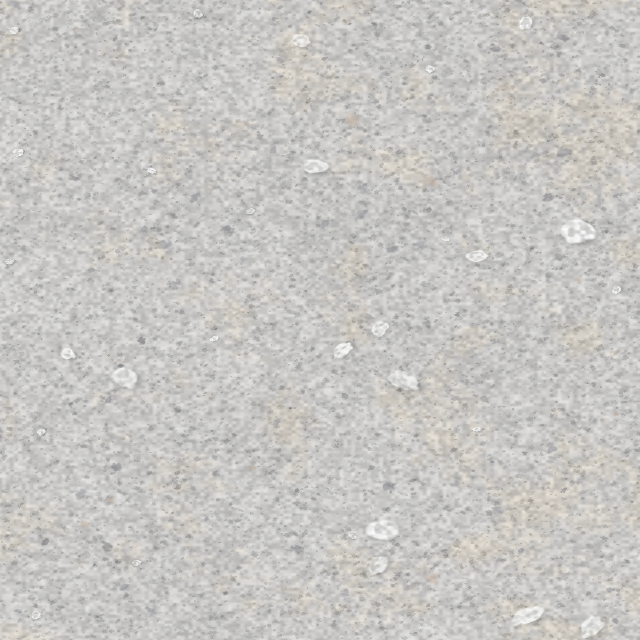
Write a three.js fragment shader that draws this texture.

```glsl
// Pale grey weathered stone: soft mineral grain, small dark specks, warm stains
// and a few glossy white pebbles. Value noise gives the ground and the stains;
// jittered grids of ragged ellipses give the specks, chips and pebbles.

#define STONE vec3(0.795, 0.793, 0.789)
#define SPECK_TINT vec3(1.0, 0.99, 0.97)
#define STAIN_TINT vec3(1.016, 0.992, 0.952)
#define PEBBLE_COLOUR vec3(0.84, 0.845, 0.84)
#define GRAIN_CELLS 215.0
#define GRAIN_CONTRAST 0.145
#define SPECK_CELLS 120.0
#define FLAKE_CELLS 62.0
#define CHIP_CELLS 19.0
#define PEBBLE_CELLS 7.0

varying vec2 vUv;

float hash(vec2 p) {
  vec3 q = fract(vec3(p.xyx) * 0.1031);
  q += dot(q, q.yzx + 33.33);
  return fract((q.x + q.y) * q.z);
}

float noise(vec2 p) {
  vec2 cell = floor(p);
  vec2 f = fract(p);
  f = f * f * (3.0 - 2.0 * f);
  float low = mix(hash(cell), hash(cell + vec2(1.0, 0.0)), f.x);
  float high = mix(hash(cell + vec2(0.0, 1.0)), hash(cell + 1.0), f.x);
  return mix(low, high, f.y);
}

float fbm(vec2 p) {
  float sum = 0.0;
  float weight = 0.5;
  for (int i = 0; i < 4; i++) {
    sum += weight * noise(p);
    p = p * 2.03 + 17.3;
    weight *= 0.5;
  }
  return sum / 0.9375;
}

// Nearest scattered ellipse: xy = place inside it, z = random tone,
// w = distance in radii (1 at the rim). Radii are in cells; far if none is near.
vec4 scatter(vec2 uv, float cells, float share, vec2 radii, float ragged, float seed) {
  vec2 p = uv * cells;
  vec2 home = floor(p);
  vec4 nearest = vec4(9.0, 9.0, 0.0, 9.0);
  for (int j = -1; j <= 1; j++) {
    for (int i = -1; i <= 1; i++) {
      vec2 cell = home + vec2(float(i), float(j));
      vec2 key = cell + seed;
      if (hash(key + 3.7) > share) continue;
      vec2 centre = cell + 0.1 + 0.8 * vec2(hash(key + 11.3), hash(key + 27.9));
      float size = hash(key + 41.1);
      float radius = mix(radii.x, radii.y, size * size);
      float angle = (hash(key + 59.7) - 0.4) * 1.1;
      float c = cos(angle);
      float s = sin(angle);
      vec2 d = p - centre;
      vec2 q = vec2(c * d.x + s * d.y, c * d.y - s * d.x) / radius;
      q.y /= mix(0.5, 0.85, hash(key + 73.3));
      float dist = length(q) + ragged * (noise(q * 1.9 + key * 5.0) - 0.5);
      if (dist < nearest.w) nearest = vec4(q, hash(key + 91.9), dist);
    }
  }
  return nearest;
}

float inside(float dist, float softness) {
  return 1.0 - smoothstep(1.0 - softness, 1.0 + softness, dist);
}

void main() {
  vec2 uv = vUv;

  // Ground: fine grain, slightly stretched sideways, over faint clouds
  vec2 grainUv = uv * vec2(0.75, 1.0) * GRAIN_CELLS;
  float fine = noise(grainUv) - 0.5;
  float coarse = noise(grainUv * 0.47 + 31.0) - 0.5;
  float cloud = fbm(uv * vec2(5.0, 9.0) + 5.0) - 0.5;
  vec3 colour = STONE + GRAIN_CONTRAST * (fine + 0.5 * coarse) + 0.04 * cloud;

  // Warm stains, denser towards the right
  float stain = fbm(uv * vec2(11.0, 15.0) + 40.0) + 0.2 * (uv.x - 0.7) + 0.2 * coarse;
  colour *= mix(vec3(1.0), STAIN_TINT, smoothstep(0.48, 0.78, stain));

  // Dark mineral specks and larger flakes, with ragged outlines
  vec4 speck = scatter(uv, SPECK_CELLS, 0.5, vec2(0.2, 0.62), 1.1, 100.0);
  colour -= SPECK_TINT * inside(speck.w, 0.45) * mix(0.02, 0.13, speck.z);
  vec4 flake = scatter(uv, FLAKE_CELLS, 0.22, vec2(0.13, 0.38), 1.1, 300.0);
  colour -= SPECK_TINT * inside(flake.w, 0.4) * mix(0.02, 0.11, flake.z);

  // Sparse chips, slate grey or now and then rusty
  vec4 chip = scatter(uv, CHIP_CELLS, 0.17, vec2(0.07, 0.23), 0.9, 500.0);
  vec3 slate = mix(vec3(0.54, 0.54, 0.55), vec3(0.70, 0.70, 0.72), chip.z);
  vec3 chipColour = mix(slate, vec3(0.77, 0.72, 0.67), step(0.85, chip.z));
  colour = mix(colour, chipColour + 0.1 * fine, 0.75 * inside(chip.w, 0.35));

  // Glossy pebbles: soft shade below, pale body, broken white highlights
  vec4 pebble = scatter(uv, PEBBLE_CELLS, 0.6, vec2(0.045, 0.2), 0.4, 700.0);
  float body = inside(pebble.w, 0.14);
  float shade = 1.0 - smoothstep(0.7, 1.5, length(pebble.xy - vec2(0.2, -0.3)));
  colour -= 0.1 * shade * (1.0 - body);
  float facets = noise(pebble.xy * 2.6 + pebble.z * 50.0);
  float rim = smoothstep(0.5, 0.85, pebble.w);
  float gloss = smoothstep(0.35, 0.7, facets + 0.2 * rim);
  vec3 glass = PEBBLE_COLOUR + 0.11 * gloss - 0.05 * (1.0 - facets) * (1.0 - rim);
  colour = mix(colour, glass + 0.1 * fine, body * mix(0.6, 1.0, pebble.z));

  gl_FragColor = vec4(clamp(colour, 0.0, 1.0), 1.0);
}
```
